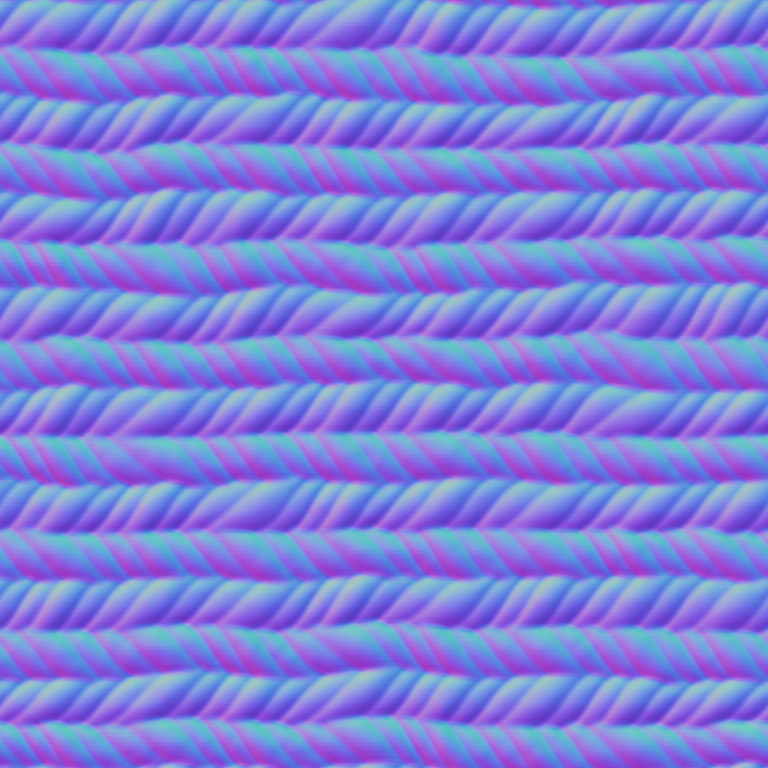
Give the GLSL for this texture map, as a WebGL 2 fragment shader.

```glsl
#version 300 es
precision highp float;
// Normal map of sixteen stacked twisted yarns with alternating slant, tiling both ways.
uniform vec2 u_resolution;
out vec4 fragColor;

const float TAU = 6.2831853;
const float ROWS = 16.0;
const float STRANDS = 24.0;

float hash(vec2 cell) {
    vec3 q = fract(cell.xyx * vec3(0.1031, 0.1030, 0.0973));
    q += dot(q, q.yzx + 33.33);
    return fract((q.x + q.y) * q.z);
}

// Value noise that wraps after a whole number of cells
float wrapNoise(vec2 p, vec2 period) {
    vec2 cell = floor(p), f = fract(p);
    f = f * f * (3.0 - 2.0 * f);
    vec2 a = mod(cell, period), b = mod(cell + 1.0, period);
    return mix(mix(hash(a), hash(vec2(b.x, a.y)), f.x),
               mix(hash(vec2(a.x, b.y)), hash(b), f.x), f.y);
}

// Height of one yarn; offset is the distance from its axis in row units
float yarnHeight(float x, float offset, float row) {
    float id = mod(row, ROWS);
    float slant = mod(id, 2.0) < 0.5 ? -1.0 : 1.0;
    float bend = clamp(offset, -0.7, 0.7);

    // Helical twist, flatter towards the yarn edges
    float u = x * STRANDS - slant * 1.15 * bend * (1.0 + 1.1 * bend * bend);
    u += 0.9 * (wrapNoise(vec2(x * 8.0, id), vec2(8.0, ROWS)) - 0.5);

    // One fat raised strand and two thin ones in each group of three
    float group = TAU / 3.0 * (u - 2.0);
    float swell = 0.0042 * cos(group);
    u -= 0.13 * sin(group);
    float s = fract(u - 1.5) - 0.5;
    return swell - 0.84 * offset * offset / ROWS - 0.52 * s * s / STRANDS;
}

float height(vec2 p) {
    // Uneven yarn axes
    float v = p.y * ROWS + 0.06;
    v += 0.3 * (wrapNoise(p * 8.0, vec2(8.0)) - 0.5);
    float row = floor(v);

    // Neighbouring yarns overlap, giving scalloped borders
    float h = -1.0;
    for (float i = -1.0; i <= 1.0; i++) {
        h = max(h, yarnHeight(p.x, v - row - i - 0.5, row + i));
    }

    // Fuzzy lumps
    h += 0.0018 * wrapNoise(p * 64.0, vec2(64.0));
    return h;
}

void main() {
    vec2 uv = gl_FragCoord.xy / u_resolution;

    // Slopes by central differences on two scales, soft at the creases
    vec2 slope = vec2(0.0);
    for (float i = 0.0; i < 2.0; i++) {
        vec2 e = vec2(0.0045 + 0.0035 * i, 0.0);
        slope += vec2(height(uv + e.xy) - height(uv - e.xy),
                      height(uv + e.yx) - height(uv - e.yx)) / (4.0 * e.x);
    }

    // Faint horizontal ribs
    slope.y += 0.025 * sin(TAU * 160.0 * uv.y);

    // Encode with red rising to the left and green rising upwards
    vec3 normal = normalize(vec3(slope.x, -slope.y, 1.0));
    fragColor = vec4(0.5 + 0.4 * normal, 1.0);
}
```
